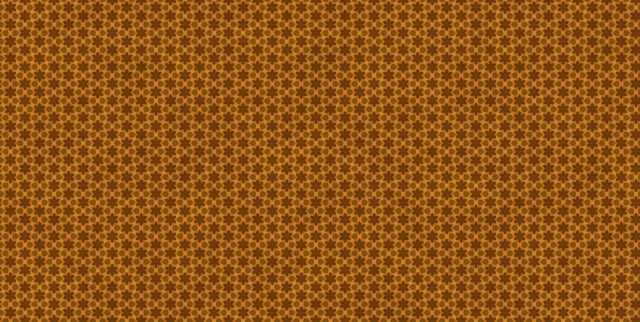
A WebGL 1 fragment shader for this pattern:

```glsl
precision highp float;
// Hexagonal lattice of dark six-petalled stars and small olive discs on a golden ground.

uniform vec2 u_resolution;

const float PI = 3.14159265;
const vec2 REPEATS = vec2(22.0, 19.0);
const vec2 STAR_PHASE = vec2(0.86, 0.95);
const vec2 CELL = vec2(1.7320508, 1.0);   // one repeat holds two stars
const vec2 DISC_CENTRE = vec2(0.5, 0.288675);
const vec2 GAP_CENTRE = vec2(0.5, 0.0);

const vec3 DARK_BROWN = vec3(0.40, 0.22, 0.04);
const vec3 OLIVE = vec3(0.48, 0.30, 0.07);
const vec3 TAN = vec3(0.58, 0.335, 0.07);
const vec3 ORANGE = vec3(0.715, 0.40, 0.075);
const vec3 GOLD = vec3(0.78, 0.51, 0.15);

// Coverage of a shape, from its signed distance and edge softness.
float fill(float distance, float softness) {
  return 1.0 - smoothstep(-softness, softness, distance);
}

float hash(vec2 p) {
  vec3 h = fract(vec3(p.xyx) * 0.1031);
  h += dot(h, h.yzx + 33.33);
  return fract((h.x + h.y) * h.z);
}

float valueNoise(vec2 p) {
  vec2 i = floor(p);
  vec2 f = smoothstep(0.0, 1.0, fract(p));
  float low = mix(hash(i), hash(i + vec2(1.0, 0.0)), f.x);
  float high = mix(hash(i + vec2(0.0, 1.0)), hash(i + 1.0), f.x);
  return mix(low, high, f.y);
}

// Offset from the nearest star on the two interleaved grids.
vec2 nearestStar(vec2 q) {
  vec2 a = (fract(q + 0.5) - 0.5) * CELL;
  vec2 b = (fract(q) - 0.5) * CELL;
  return dot(a, a) < dot(b, b) ? a : b;
}

// Polar fold into half a petal: radius and angle from the petal axis.
vec2 foldPetal(vec2 p) {
  float angle = atan(p.y, p.x + 0.00001);
  return vec2(length(p), abs(mod(angle, PI / 3.0) - PI / 6.0));
}

// Orange ground with golden patches in the gaps between stars.
vec3 ground(vec2 v, float soft) {
  float gap = length((v - GAP_CENTRE) * vec2(1.0, 0.85));
  return mix(ORANGE, GOLD, fill(gap - 0.14, soft + 0.03));
}

// Pointed petals with olive seams.
vec3 addStar(vec3 colour, vec2 polar, float soft) {
  float edge = mix(0.40, 0.215, polar.y / (PI / 6.0));
  float seam = polar.x * sin(PI / 6.0 - polar.y);
  vec3 petal = mix(DARK_BROWN, OLIVE, 0.6 * fill(seam - 0.02, soft));
  colour = mix(colour, TAN, fill(polar.x - edge - 0.01, soft));
  return mix(colour, petal, fill(polar.x - edge + 0.025, soft));
}

// Olive disc, kept paler than the stars, with a three-lobed centre.
vec3 addDisc(vec3 colour, vec2 offset, float soft) {
  float radius = length(offset);
  float lobes = cos(3.0 * atan(offset.x, -offset.y + 0.00001));
  vec3 inside = mix(OLIVE, TAN, 0.4 * fill(radius - 0.05 - 0.02 * lobes, soft));
  colour = mix(colour, TAN, fill(radius - 0.18, soft));
  return mix(colour, inside, fill(radius - 0.155, soft));
}

void main() {
  vec2 uv = gl_FragCoord.xy / u_resolution;
  vec2 q = vec2(uv.x, 1.0 - uv.y) * REPEATS - STAR_PHASE;
  float soft = max(0.04, 0.6 * REPEATS.y / u_resolution.y);

  vec2 polar = foldPetal(nearestStar(q));
  vec2 v = polar.x * vec2(cos(polar.y), sin(polar.y));

  vec3 colour = ground(v, soft);
  colour = addStar(colour, polar, soft);
  colour = addDisc(colour, v - DISC_CENTRE, soft);

  // Gentle unevenness of tone from repeat to repeat
  float tone = valueNoise(q * CELL + 40.0) - 0.5;
  gl_FragColor = vec4(colour * (1.0 + 0.09 * tone), 1.0);
}
```
